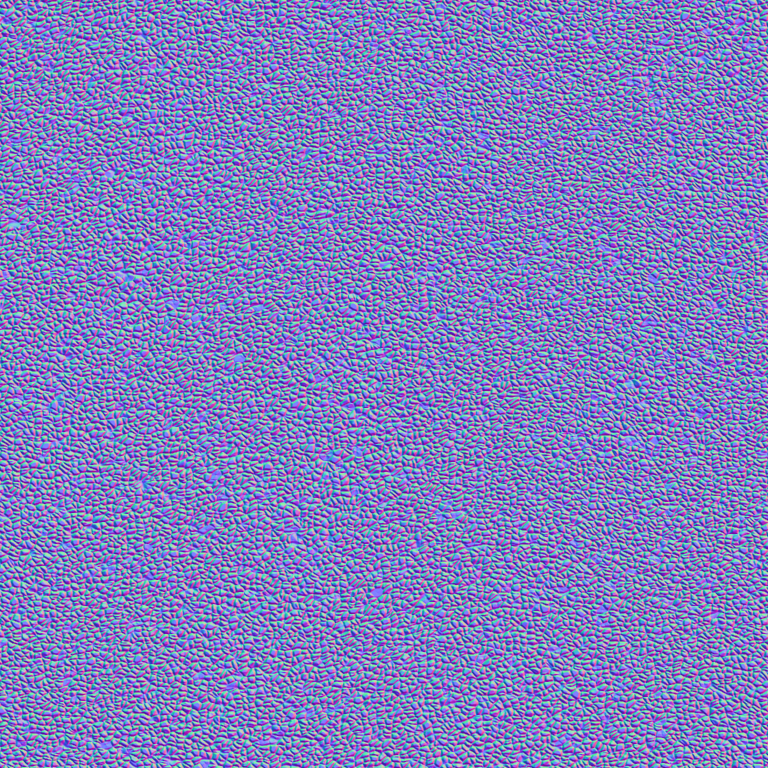
Reproduce this texture map procedurally as a three.js fragment shader.

```glsl
varying vec2 vUv;

const vec2 GRAIN_CELLS = vec2(108.0, 138.0);
const vec2 WRINKLE_CELLS = vec2(25.0, 64.0);
const vec2 PATCH_CELLS = vec2(34.0, 40.0);
const float RELIEF_DEPTH = 0.0112;
const float SLOPE_STEP = 0.00098;
const float TILT_SCALE = 0.95;

vec2 hash2(vec2 cell) {
  vec3 q = fract(cell.xyx * vec3(0.1031, 0.1030, 0.0973));
  q += dot(q, q.yzx + 33.33);
  return fract((q.xx + q.yz) * q.zy);
}

// Distances to the nearest and second nearest cell point
vec2 cellular(vec2 p, float seed) {
  vec2 cell = floor(p);
  vec2 local = p - cell;
  vec2 nearest = vec2(8.0);
  for (int j = -1; j <= 1; j++) {
    for (int i = -1; i <= 1; i++) {
      vec2 offset = vec2(float(i), float(j));
      vec2 delta = offset + hash2(cell + offset + seed) - local;
      float d = dot(delta, delta);
      nearest.y = min(nearest.y, max(nearest.x, d));
      nearest.x = min(nearest.x, d);
    }
  }
  return sqrt(nearest);
}

// Rounded plateaus split by grooves
float plateaus(vec2 p, float grooveWidth, float seed) {
  vec2 d = cellular(p, seed);
  return smoothstep(0.0, grooveWidth, d.y - d.x);
}

// Slow bending of the grain direction plus a fine wobble
vec2 bend(vec2 p) {
  vec2 q = p;
  q.y += 0.024 * sin(5.0 * p.x + 2.0 * p.y + 0.6);
  q.y += 0.006 * sin(17.0 * p.x - 7.0 * p.y + 2.0);
  q += 0.0011 * sin(p.yx * vec2(163.0, 181.0) + p * 57.0);
  q += 0.0005 * sin(p.yx * vec2(341.0, 397.0) - p * 119.0 + 1.7);
  return q;
}

// Small worn spots keep less of the grain
float grainStrength(vec2 p) {
  float d = cellular(p * PATCH_CELLS, 419.0).x;
  return mix(0.3, 1.0, smoothstep(0.05, 0.24, d));
}

float leatherHeight(vec2 uv, float strength) {
  vec2 p = bend(uv);
  float grain = plateaus(p * GRAIN_CELLS, 0.52, 17.0);
  float wrinkle = plateaus(p * WRINKLE_CELLS, 0.25, 251.0);
  return 0.75 * mix(0.85, grain, strength) + 0.34 * wrinkle;
}

// Normal of a small quad from its corner heights: a b below, c d above
vec3 quadNormal(float a, float b, float c, float d, float scale) {
  vec2 rise = 0.5 * vec2(b - a + d - c, c - a + d - b);
  return normalize(vec3(-scale * rise, 1.0));
}

// Mean normal of four neighbouring quads softens the steep edges
vec3 softNormal(vec2 uv, float depth, float stepSize) {
  float strength = grainStrength(uv);
  float scale = depth / stepSize;
  vec3 below = vec3(0.0);
  vec3 total = vec3(0.0);
  for (int j = -1; j <= 1; j++) {
    vec2 row = uv + vec2(0.0, float(j) * stepSize);
    vec3 h = vec3(
      leatherHeight(row - vec2(stepSize, 0.0), strength),
      leatherHeight(row, strength),
      leatherHeight(row + vec2(stepSize, 0.0), strength)
    );
    if (j > -1) {
      total += quadNormal(below.x, below.y, h.x, h.y, scale);
      total += quadNormal(below.y, below.z, h.y, h.z, scale);
    }
    below = h;
  }
  return 0.25 * total;
}

void main() {
  vec3 normal = softNormal(vUv, RELIEF_DEPTH, SLOPE_STEP);
  normal.xy *= TILT_SCALE;
  gl_FragColor = vec4(0.5 + 0.5 * normal, 1.0);
}
```
